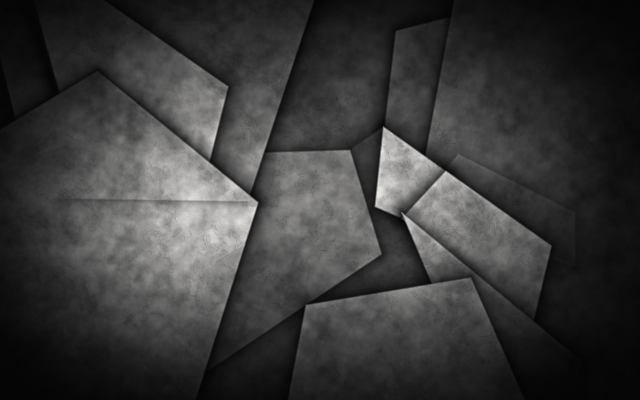
Write a WebGL 1 fragment shader that draws this background.

```glsl
precision highp float;
// Overlapping slabs of worn grey concrete lit by two soft pools of light.
// Each slab is a convex quad distance; it shades what lies beneath it, then
// covers it with its own tone. Layers run from back to front.
uniform vec2 u_resolution;

float hash(vec2 p) {
  return fract(sin(dot(p, vec2(127.1, 311.7))) * 43758.545);
}

float noise(vec2 p) {
  vec2 i = floor(p), f = fract(p);
  f = f * f * (3.0 - 2.0 * f);
  return mix(mix(hash(i), hash(i + vec2(1, 0)), f.x),
             mix(hash(i + vec2(0, 1)), hash(i + vec2(1, 1)), f.x), f.y);
}

float fbm(vec2 p) {
  float sum = 0.0, amp = 0.5;
  for (int i = 0; i < 5; i++) {
    sum += amp * noise(p);
    p = mat2(1.6, 1.2, -1.2, 1.6) * p + 7.3;
    amp *= 0.55;
  }
  return sum;
}

// s.x: nearest edge distance, s.y: positive when outside any edge
void addEdge(vec2 p, vec2 a, vec2 b, inout vec2 s) {
  vec2 e = b - a, w = p - a;
  s.x = min(s.x, length(w - e * clamp(dot(w, e) / dot(e, e), 0.0, 1.0)));
  s.y = max(s.y, e.y * w.x - e.x * w.y);
}

// Signed distance to a convex quad, corners clockwise on screen
float quad(vec2 p, vec2 a, vec2 b, vec2 c, vec2 d) {
  vec2 s = vec2(100.0, -100.0);
  addEdge(p, a, b, s);
  addEdge(p, b, c, s);
  addEdge(p, c, d, s);
  addEdge(p, d, a, s);
  return s.y > 0.0 ? s.x : -s.x;
}

// Cast a shadow outside the slab, fill it and lighten its rim
void slab(inout float shade, float d, float tone, float shadow) {
  float soft = max(0.016, 3.0 / u_resolution.y);
  shade *= 1.0 - shadow * exp(-max(d, 0.0) / 0.11);
  tone *= 1.0 + 0.22 * exp(min(d, 0.0) / 0.04);
  shade = mix(shade, tone, smoothstep(soft, -soft, d));
}

float pool(vec2 p, vec2 center, vec2 size) {
  vec2 q = (p - center) / size;
  return exp(-dot(q, q));
}

void main() {
  // Canvas is 7.68 by 4.8 units with y pointing down
  vec2 uv = gl_FragCoord.xy / u_resolution;
  vec2 p = vec2(uv.x, 1.0 - uv.y) * vec2(7.68, 4.8);
  float light = 0.04 + pool(p, vec2(2.2, 2.5), vec2(1.7, 1.55))
                     + pool(p, vec2(5.0, 2.3), vec2(1.7, 1.7));
  float shade = 0.4 * light + 0.02;

  // Dim slabs at the upper right
  slab(shade, quad(p, vec2(4.75, 0.37), vec2(5.42, 0.2), vec2(5.15, 1.9), vec2(4.57, 1.9)),
       0.3 * light + 0.12, 0.75);
  slab(shade, quad(p, vec2(5.56, -0.6), vec2(8.5, -0.6), vec2(8.5, 5.5), vec2(4.43, 5.5)),
       0.35 * light + 0.05, 0.8);
  slab(shade, quad(p, vec2(5.5, 1.85), vec2(6.9, 2.55), vec2(6.9, 3.2), vec2(4.9, 2.55)),
       0.34 * light + 0.03, 0.3);

  // Center: narrow wedge under the broad slab
  slab(shade, quad(p, vec2(4.2, 1.8), vec2(4.6, 1.52), vec2(5.3, 3.6), vec2(3.6, 3.65)),
       0.32 * light, 0.5);
  slab(shade, quad(p, vec2(2.5, 1.85), vec2(4.2, 1.8), vec2(4.58, 3.05), vec2(1.9, 4.85)),
       0.45 * light, 0.65);

  // Upper left stack
  slab(shade, quad(p, vec2(-0.2, -0.1), vec2(0.9, -0.1), vec2(0.9, 4.0), vec2(0.83, 4.0)),
       0.6 * light + 0.08, 0.6);
  slab(shade, quad(p, vec2(0.2, -0.6), vec2(3.97, -0.6), vec2(2.9, 2.64), vec2(1.13, 2.64)),
       0.38 * light + 0.13, 0.85);
  slab(shade, quad(p, vec2(0.2, -0.73), vec2(2.74, 1.04), vec2(2.35, 2.6), vec2(1.13, 2.6)),
       0.7 * light + 0.12, 0.8);

  // Large bright slab at the left, with a fine crease
  slab(shade, quad(p, vec2(1.17, 0.85), vec2(3.1, 2.43), vec2(2.3, 4.95), vec2(-5.0, 4.56)),
       0.65 * light, 0.85);
  float crease = p.y - 2.38 - 0.015 * (p.x - 0.5);
  float span = smoothstep(0.4, 1.2, p.x) * smoothstep(3.02, 2.95, p.x);
  shade *= 1.0 - 0.38 * span * smoothstep(-0.015, 0.015, crease) * exp(-max(crease, 0.0) / 0.07);

  // Bright slabs at the right
  slab(shade, quad(p, vec2(4.6, 1.52), vec2(5.4, 2.09), vec2(4.82, 2.62), vec2(4.5, 2.48)),
       0.78 * light, 0.75);
  slab(shade, quad(p, vec2(5.35, 2.05), vec2(6.62, 2.95), vec2(6.38, 3.95), vec2(4.82, 2.62)),
       0.62 * light + 0.07, 0.8);
  slab(shade, quad(p, vec2(4.82, 2.55), vec2(6.98, 4.33), vec2(6.8, 5.1), vec2(5.9, 5.1)),
       0.6 * light, 0.75);
  slab(shade, quad(p, vec2(3.67, 3.66), vec2(5.65, 3.33), vec2(6.4, 5.03), vec2(3.41, 5.03)),
       0.5 * light + 0.08, 0.75);

  // Worn surface: broad stains, grain and thin veins
  float stains = fbm(p * 2.6);
  float grain = fbm(p * 9.0 + 31.0);
  float vein = abs(fbm(p * 1.7 + 3.0 * stains) - 0.58);
  shade *= 0.38 + 0.6 * stains + 0.48 * grain;
  shade *= 1.0 - 0.14 * exp(-vein * 45.0);

  // Darken the outer frame and warm the highlights slightly
  vec2 c = uv - 0.5;
  shade *= 1.0 - smoothstep(0.3, 0.75, length(c)) * 0.75;
  shade = clamp(shade, 0.02, 0.9);
  gl_FragColor = vec4(shade * mix(vec3(1.0), vec3(1.0, 0.99, 0.975), shade), 1.0);
}
```
